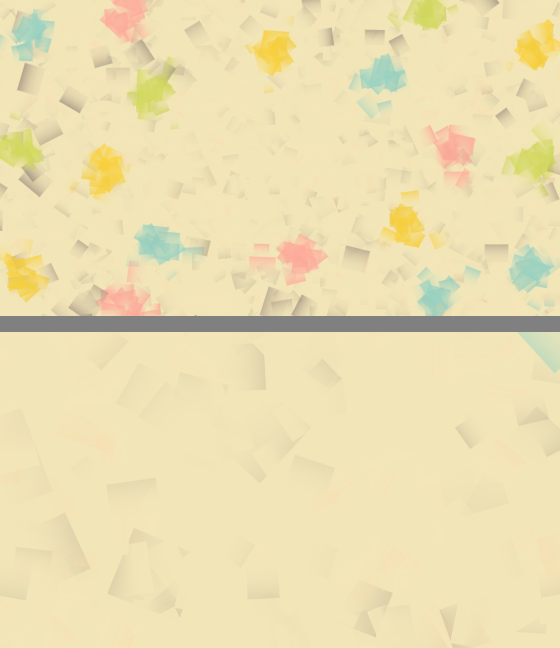
Top: the whole. Bottom: its middle third, enlarged.
This background is drawn by a Shadertoy shader. Its source:

```glsl
#define CREAM vec3(0.950, 0.903, 0.725)
#define PEACH vec3(0.975, 0.860, 0.680)
#define TAUPE vec3(0.600, 0.540, 0.480)
#define YELLOW vec3(0.965, 0.810, 0.240)
#define PINK vec3(0.985, 0.665, 0.600)
#define TEAL vec3(0.600, 0.815, 0.750)
#define GREEN vec3(0.815, 0.840, 0.370)
#define INNER_RING vec2(0.545, 0.325)
#define OUTER_BOX vec2(0.810, 0.465)
#define BLOB_SPREAD 0.048
#define FAINT_ALPHA 0.26
#define TAU 6.2832

vec4 hash4(vec2 p) {
    vec4 q = fract(p.xyxy * vec4(0.1031, 0.1030, 0.0973, 0.1099));
    q += dot(q, q.wzxy + 33.33);
    return fract((q.xxyz + q.yzzw) * q.zywx);
}

// Coverage of a rotated square that fades from one crisp side to the other
float flake(vec2 p, float halfSize, float turn, float fadedAlpha) {
    float c = cos(turn), s = sin(turn);
    p = mat2(c, s, -s, c) * p;
    p.y *= 1.0 + 0.25 * sin(turn * 5.0);
    float edge = 0.8 / iResolution.y;
    float d = max(abs(p.x), abs(p.y)) - halfSize;
    float ramp = clamp(0.5 + 0.5 * p.x / halfSize, 0.0, 1.0);
    return smoothstep(edge, -edge, d) * mix(fadedAlpha, 1.0, ramp * ramp);
}

// Low contrast paper texture: cream flakes cover parts of tinted ones
vec3 paperFlakes(vec3 col, vec2 p, float cell, float seed) {
    vec2 base = floor(p / cell);
    for (int y = -1; y <= 1; y++)
    for (int x = -1; x <= 1; x++) {
        vec2 id = base + vec2(x, y);
        vec4 h = hash4(id + seed);
        vec4 g = hash4(id + seed + 57.3);
        float a = flake(p - (id + h.xy) * cell, cell * mix(0.3, 0.6, h.z), h.w * TAU, 0.0);
        if (g.x < 0.45) col = mix(col, CREAM, min(a * 2.0, 0.9));
        else if (g.x < 0.72) col = mix(col, PEACH, a * 0.5 * g.y);
        else col = mix(col, TAUPE, a * FAINT_ALPHA * g.y * g.y);
    }
    return col;
}

// Sparse taupe flakes, clustered and denser towards the border
vec3 taupeFlakes(vec3 col, vec2 p, float cell, float seed) {
    vec2 base = floor(p / cell);
    for (int y = -1; y <= 1; y++)
    for (int x = -1; x <= 1; x++) {
        vec2 id = base + vec2(x, y);
        vec4 h = hash4(id + seed);
        vec4 g = hash4(id + seed + 91.7);
        vec2 center = (id + h.xy) * cell;
        float border = smoothstep(0.55, 1.15, length(center / vec2(0.85, 0.5)));
        float cluster = 0.5 + 0.5 * sin(center.x * 13.0 + 1.0) * sin(center.y * 11.0 + center.x * 4.0);
        if (g.x > 0.42 * border * cluster) continue;
        float a = flake(p - center, mix(0.022, 0.036, h.z), h.w * TAU, 0.12);
        col = mix(col, TAUPE, a * mix(0.2, 0.75, g.y));
    }
    return col;
}

// Eight blobs on an inner ellipse, then ten along the border
vec2 blobCenter(int k) {
    vec2 jitter = (hash4(vec2(k, 7)).xy - 0.5) * 0.06;
    if (k < 8) {
        float a = float(k) * TAU / 8.0 + 0.06;
        return INNER_RING * vec2(cos(a), sin(a)) + jitter;
    }
    float a = float(k - 8) * TAU / 10.0;
    return clamp(vec2(1.54, 0.65) * vec2(cos(a), sin(a)), -OUTER_BOX, OUTER_BOX) + jitter;
}

vec3 colorBlobs(vec3 col, vec2 p) {
    const vec3 palette[4] = vec3[4](YELLOW, PINK, TEAL, GREEN);
    const int order[18] = int[18](1, 2, 0, 3, 0, 2, 1, 0,
                                  3, 0, 3, 1, 2, 3, 0, 1, 2, 2);
    for (int k = 0; k < 18; k++) {
        vec2 q = p - blobCenter(k);
        if (dot(q, q) > 0.04) continue;
        for (int j = 0; j < 18; j++) {
            vec4 h = hash4(vec2(k * 23 + 5, j * 11 + 3));
            bool stray = j < 3;
            float angle = h.x * TAU;
            float reach = stray ? mix(0.06, 0.125, h.y) : BLOB_SPREAD * sqrt(h.y);
            float size = stray ? mix(0.014, 0.032, h.z) : mix(0.020, 0.038, h.z);
            float a = flake(q - reach * vec2(cos(angle), sin(angle)), size, h.w * TAU, 0.08);
            vec3 tint = palette[order[k]] * mix(0.98, 1.02, h.z);
            col = mix(col, tint, a * (stray ? mix(0.3, 0.9, h.w) : 0.8));
        }
    }
    return col;
}

void mainImage(out vec4 fragColor, in vec2 fragCoord) {
    vec2 p = (fragCoord - 0.5 * iResolution.xy) / iResolution.y;
    vec3 col = CREAM;

    // Paper
    col = paperFlakes(col, p, 0.085, 11.0);
    col = paperFlakes(col, p, 0.060, 37.0);
    col = paperFlakes(col, p, 0.043, 73.0);

    // Scattered flakes and paint
    col = taupeFlakes(col, p, 0.080, 19.0);
    col = colorBlobs(col, p);
    col = taupeFlakes(col, p, 0.100, 131.0);

    fragColor = vec4(clamp(col, 0.0, 1.0), 1.0);
}
```
